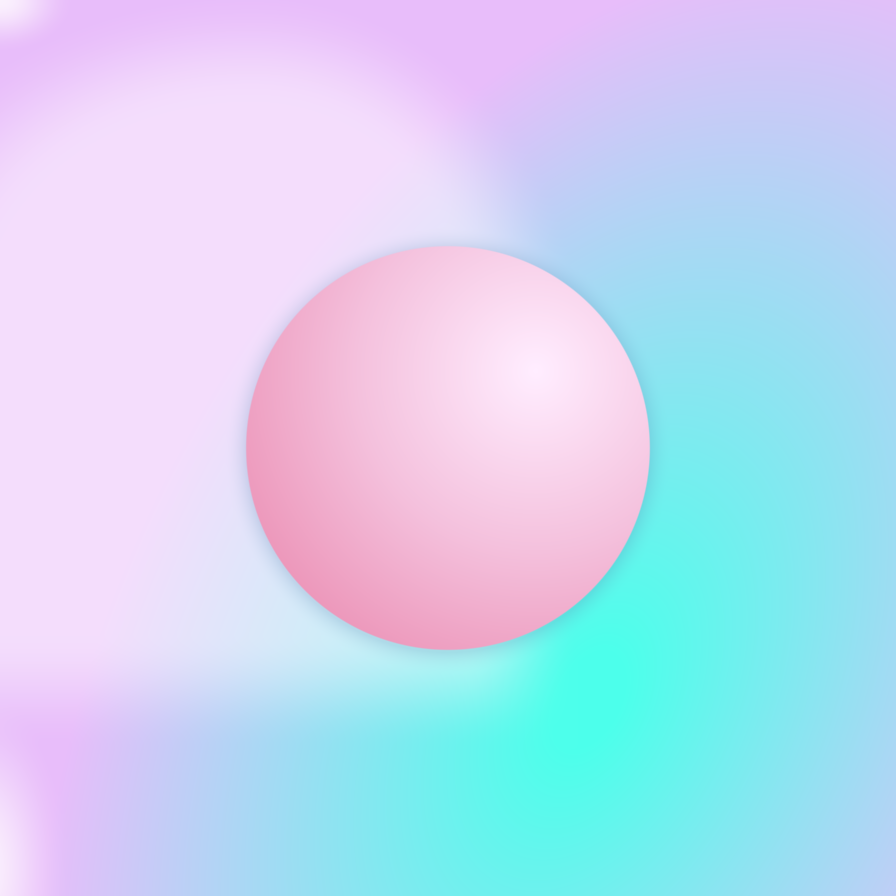
Write a WebGL 1 fragment shader that draws this background.

```glsl
precision highp float;

uniform vec2 u_resolution;

// Backdrop gradient, measured on a tilted ellipse
const vec3 MINT = vec3(0.30, 1.00, 0.92);
const vec3 VIOLET = vec3(0.91, 0.74, 0.98);
const vec2 MINT_CENTER = vec2(0.658, 0.219);
const vec3 ELLIPSE_FORM = vec3(6.75, -3.89, 3.75); // xx, xy, yy terms
const float MINT_END = 0.10;
const float VIOLET_START = 1.48;

// Pale veil: round on top, flat below
const vec3 WHITE = vec3(1.0, 0.995, 0.995);
const vec2 VEIL_CENTER = vec2(0.28, 0.648);
const float VEIL_RADIUS = 0.30;
const float VEIL_FLOOR = 0.229;
const float VEIL_SOFTNESS = 0.065;
const float VEIL_LEFT_SCALE = 0.8;
const float VEIL_ALPHA = 0.5;

// White glows on the left corners
const vec2 LOW_GLOW_CENTER = vec2(-0.02, 0.03);
const vec2 LOW_GLOW_SIZE = vec2(0.10, 0.20);
const vec2 HIGH_GLOW_CENTER = vec2(0.0, 1.0);
const vec2 HIGH_GLOW_SIZE = vec2(0.085, 0.06);
const float GLOW_ALPHA = 0.8;

// Ball and its shadow
const vec2 BALL_CENTER = vec2(0.5);
const float BALL_RADIUS = 0.2253;
const vec2 LIGHT_CENTER = vec2(0.598, 0.586);
const vec3 LIGHT_PINK = vec3(1.00, 0.93, 1.00);
const vec3 MID_PINK = vec3(0.957, 0.755, 0.865);
const vec3 DEEP_PINK = vec3(0.925, 0.58, 0.72);
const float MID_DISTANCE = 0.20;
const float DEEP_DISTANCE = 0.37;
const vec3 SHADOW_COLOR = vec3(0.35, 0.50, 0.68);
const vec2 SHADOW_OFFSET = vec2(0.0, -0.003);
const float SHADOW_WIDTH = 0.025;
const float SHADOW_ALPHA = 0.20;

vec3 backdrop(vec2 p) {
    vec2 d = p - MINT_CENTER;
    float t = sqrt(dot(ELLIPSE_FORM, vec3(d.x * d.x, d.x * d.y, d.y * d.y)));
    return mix(MINT, VIOLET, clamp((t - MINT_END) / (VIOLET_START - MINT_END), 0.0, 1.0));
}

float veil(vec2 p) {
    vec2 d = p - VEIL_CENTER;
    d.x *= d.x < 0.0 ? VEIL_LEFT_SCALE : 1.0;
    float side = length(vec2(d.x, max(d.y, 0.0))) - VEIL_RADIUS;
    float dome = 1.0 - smoothstep(-VEIL_SOFTNESS, VEIL_SOFTNESS, side);
    float base = smoothstep(-VEIL_SOFTNESS, VEIL_SOFTNESS, p.y - VEIL_FLOOR);
    return VEIL_ALPHA * dome * base;
}

float glow(vec2 p, vec2 center, vec2 size) {
    return GLOW_ALPHA * (1.0 - smoothstep(0.0, 1.0, length((p - center) / size)));
}

vec3 ballColor(vec2 p) {
    float d = distance(p, LIGHT_CENTER);
    vec3 inner = mix(LIGHT_PINK, MID_PINK, clamp(d / MID_DISTANCE, 0.0, 1.0));
    float outer = clamp((d - MID_DISTANCE) / (DEEP_DISTANCE - MID_DISTANCE), 0.0, 1.0);
    return mix(inner, DEEP_PINK, outer);
}

void main() {
    vec2 p = gl_FragCoord.xy / u_resolution;
    float pixel = 1.0 / min(u_resolution.x, u_resolution.y);

    // Soft background layers
    vec3 color = backdrop(p);
    color = mix(color, WHITE, veil(p));
    color = mix(color, WHITE, glow(p, LOW_GLOW_CENTER, LOW_GLOW_SIZE));
    color = mix(color, WHITE, glow(p, HIGH_GLOW_CENTER, HIGH_GLOW_SIZE));

    // Shadow fading outward from the rim
    float rim = distance(p, BALL_CENTER + SHADOW_OFFSET) - BALL_RADIUS;
    float shade = 1.0 - clamp(rim / SHADOW_WIDTH, 0.0, 1.0);
    color = mix(color, SHADOW_COLOR, SHADOW_ALPHA * shade * shade);

    // Ball with a smoothed edge
    float edge = distance(p, BALL_CENTER) - BALL_RADIUS;
    color = mix(ballColor(p), color, smoothstep(-pixel, pixel, edge));

    gl_FragColor = vec4(color, 1.0);
}
```
